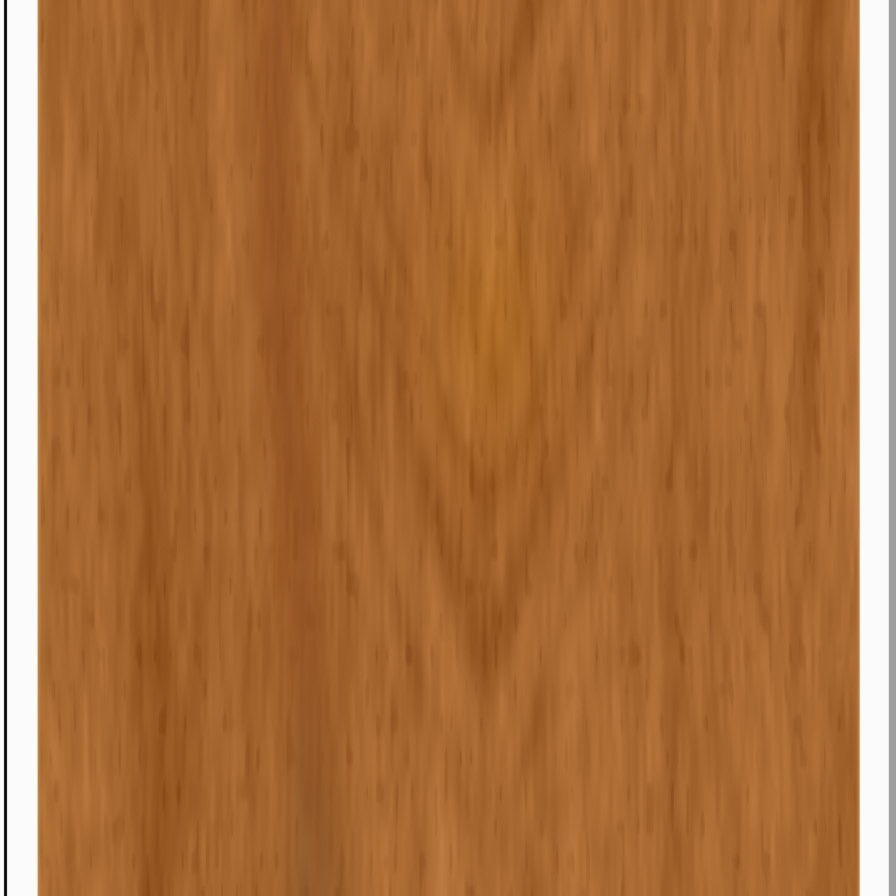
Write a WebGL 2 fragment shader that draws this texture.

```glsl
#version 300 es
precision highp float;
uniform vec2 u_resolution;
out vec4 outColor;

float hash(vec2 p) {
    vec3 q = fract(vec3(p.xyx) * 0.1031);
    q += dot(q, q.yzx + 33.33);
    return fract((q.x + q.y) * q.z);
}

float noise(vec2 p) {
    vec2 i = floor(p), f = fract(p);
    f = f * f * (3.0 - 2.0 * f);
    return mix(mix(hash(i), hash(i + vec2(1, 0)), f.x),
               mix(hash(i + vec2(0, 1)), hash(i + vec2(1, 1)), f.x), f.y);
}

float fbm(vec2 p) {
    float sum = 0.0, weight = 0.5;
    for (int i = 0; i < 4; i++) {
        sum += weight * noise(p);
        p = p * 2.03 + 17.3;
        weight *= 0.5;
    }
    return sum / 0.9375;
}

float bell(float d, float width) {
    return exp(-d * d / (width * width));
}

// Nested V rings of the heartwood, tips pointing down
float cathedral(vec2 p) {
    float dx = p.x - 0.545;
    float level = p.y - 3.6 * sqrt(dx * dx + 0.0005);
    level += 0.09 * (fbm(p * vec2(22.0, 5.0)) - 0.5);
    float rings = 0.8 * bell(level - 0.2, 0.05) + 0.45 * bell(level - 0.36, 0.03)
                + 0.8 * bell(level - 0.8, 0.04) + 0.4 * bell(level + 0.02, 0.04);
    rings += 0.5 * (noise(vec2(level * 9.0, 4.0)) - 0.5);
    return rings * bell(dx, 0.2) * (0.55 + 0.8 * noise(p * vec2(30.0, 7.0)));
}

// Long dark bands that drift sideways along the board
float darkBands(vec2 p) {
    float drift = 0.02 * (fbm(vec2(p.y * 3.0, 2.0)) - 0.5);
    float left = bell(p.x - 0.17 - drift, 0.022) * smoothstep(0.75, 0.2, p.y);
    float right = bell(p.x - 0.865 - 0.055 * p.y - drift, 0.024) * smoothstep(0.2, 0.65, p.y);
    float inner = bell(p.x - 0.745 - drift, 0.014) * 0.5;
    return left + right + inner;
}

vec3 wood(vec2 p) {
    vec2 q = p + vec2(0.012 * (fbm(p * vec2(4.0, 2.5)) - 0.5), 0.0);
    float fibres = noise(q * vec2(210.0, 19.0)) - 0.5;
    float strands = noise(q * vec2(105.0, 7.0) + 31.0) - 0.5;
    float streaks = fbm(q * vec2(28.0, 1.6) + 7.0) - 0.5;
    float clouds = fbm(q * vec2(6.0, 3.0) + 53.0) - 0.5;
    float pores = smoothstep(0.72, 0.95, noise(q * vec2(180.0, 26.0) + 71.0));

    float tone = 0.66 + 0.22 * fibres + 0.19 * strands + 0.42 * streaks + 0.22 * clouds;
    tone -= 0.16 * pores + 0.28 * cathedral(q) + 0.3 * darkBands(q);
    vec3 color = mix(vec3(0.50, 0.25, 0.06), vec3(0.74, 0.49, 0.26), clamp(tone, -0.1, 1.1));

    // Reddish band, turning browner towards the foot
    float redBand = bell(q.x - 0.355 + 0.045 * smoothstep(0.0, 0.8, p.y), mix(0.034, 0.022, p.y));
    redBand *= 0.65 + 0.6 * streaks + 0.3 * strands;
    vec3 bandTint = mix(vec3(0.47, 0.28, 0.13), vec3(0.52, 0.26, 0.10), smoothstep(0.0, 0.35, p.y));
    color = mix(color, bandTint, 0.75 * clamp(redBand, 0.0, 1.0));

    // Golden glow inside the V
    float glow = bell(p.x - 0.55, 0.07) * bell(p.y - 0.64, 0.16);
    return color + glow * vec3(0.03, 0.02, -0.03);
}

float stripe(float x, float from, float to, float soft) {
    return smoothstep(from - soft, from + soft, x) * (1.0 - smoothstep(to - soft, to + soft, x));
}

void main() {
    vec2 uv = gl_FragCoord.xy / u_resolution;
    float soft = max(0.0009, 0.7 / u_resolution.x);

    // White margins with a thin dark rule and a grey edge
    vec3 color = vec3(0.985);
    color = mix(color, vec3(0.03), stripe(uv.x, 0.0045, 0.0078, soft));
    color = mix(color, vec3(0.62), smoothstep(0.992 - soft, 0.992 + soft, uv.x));

    // Board with pale side fringes
    vec3 board = wood(uv);
    float fringe = 1.0 - stripe(uv.x, 0.0445, 0.957, 0.0018);
    board = mix(board, vec3(0.80, 0.56, 0.27), 0.6 * fringe);
    color = mix(color, board, stripe(uv.x, 0.042, 0.9595, soft));

    outColor = vec4(color, 1.0);
}
```
